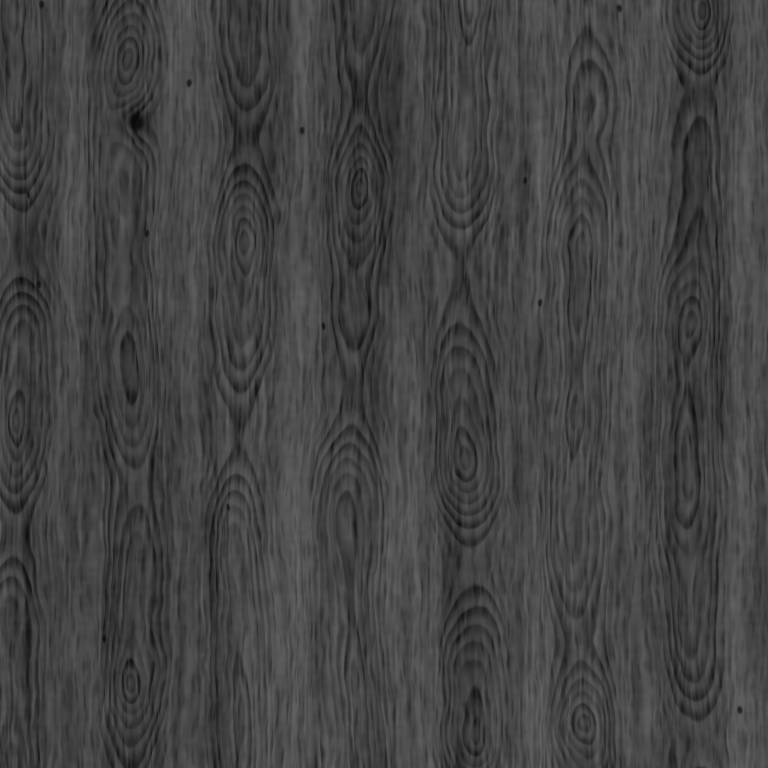
A WebGL 2 fragment shader for this texture:

```glsl
#version 300 es
precision highp float;
// Dark charcoal wood: upright boards with cathedral grain, fine fibres, pores and small knots.
uniform vec2 u_resolution;
out vec4 fragColor;

const float BOARDS = 6.8;        // hearts across the canvas
const float BOARD_SHIFT = 0.36;
const float RING_COUNT = 140.0;  // growth rings per canvas width
const float BASE_TONE = 0.302;

float hash(vec2 p) {
    vec3 q = fract(p.xyx * vec3(0.1031, 0.1030, 0.0973));
    q += dot(q, q.yzx + 33.33);
    return fract((q.x + q.y) * q.z);
}

// Smooth value noise, centred on zero.
float noise(vec2 p) {
    vec2 cell = floor(p);
    vec2 f = fract(p);
    f = f * f * (3.0 - 2.0 * f);
    float low = mix(hash(cell), hash(cell + vec2(1, 0)), f.x);
    float high = mix(hash(cell + vec2(0, 1)), hash(cell + vec2(1, 1)), f.x);
    return mix(low, high, f.y) - 0.5;
}

// Cellular noise: distance to the nearest scattered point, in cells.
float cellular(vec2 p, float density, float seed) {
    vec2 cell = floor(p);
    float nearest = 8.0;
    for (int j = -1; j <= 1; j++) {
        for (int i = -1; i <= 1; i++) {
            vec2 c = cell + vec2(i, j);
            vec2 point = c + vec2(hash(c + seed), hash(c + seed + 57.0));
            if (hash(c + seed + 113.0) < density) {
                nearest = min(nearest, length(p - point));
            }
        }
    }
    return nearest;
}

// Layered sines: how far the cut runs from the heart of the trunk.
float cutDepth(float y, float seed) {
    float phase = seed * 40.0;
    return 0.034 * sin(y * (4.0 + 3.0 * seed) + phase)
         + 0.018 * sin(y * 10.7 + phase * 1.7)
         + 0.007 * sin(y * 25.0 + phase * 2.3)
         + 0.012 * (seed - 0.2);
}

// Slow rise to a dark late-wood line, then a sharp fall; strength varies by ring.
float ringBand(float radius) {
    float ring = radius * RING_COUNT;
    float f = fract(ring);
    float band = smoothstep(0.1, 0.78, f) * (1.0 - smoothstep(0.78, 1.0, f));
    return band * mix(0.3, 1.0, hash(vec2(floor(ring), 7.0)));
}

// Straight fibres in three widths plus short cross flecks.
float fibres(vec2 p) {
    return 0.085 * noise(p * vec2(290.0, 13.0))
         + 0.060 * noise(p * vec2(120.0, 4.0) + 31.0)
         + 0.045 * noise(p * vec2(230.0, 60.0) + 67.0)
         + 0.020 * noise(p * vec2(110.0, 170.0) + 91.0);
}

// Broad lighter and darker streaks along the boards.
float streaks(vec2 p) {
    return 0.060 * noise(p * vec2(15.0, 1.3) + 5.0)
         + 0.045 * noise(p * vec2(44.0, 2.2) + 17.0);
}

void main() {
    vec2 p = gl_FragCoord.xy / u_resolution;

    // Bend the grain gently, with a finer ragged edge.
    vec2 grain = p;
    grain.x += 0.012 * noise(p * vec2(22.0, 6.0) + 3.0)
             + 0.005 * noise(p * vec2(60.0, 22.0) + 41.0)
             + 0.002 * noise(p * vec2(150.0, 60.0) + 73.0);

    // Nearest board and the offset from its heart.
    float board = floor(p.x * BOARDS + BOARD_SHIFT);
    float seed = hash(vec2(board, 19.0));
    float heart = (board + 0.5 - BOARD_SHIFT) / BOARDS
                + 0.008 * sin(p.y * 6.0 + seed * 30.0);
    float offset = grain.x - heart;
    float heartMask = 1.0 - smoothstep(0.022, 0.066, abs(p.x - heart));

    // Knots push the rings aside.
    vec2 knotSpace = grain * vec2(7.0, 5.0);
    float knot = cellular(knotSpace, 0.13, 23.0);
    float pin = cellular(grain * vec2(16.0, 9.0), 0.10, 61.0);

    float depth = cutDepth(p.y, seed) + 0.008 * noise(p * vec2(18.0, 14.0) + seed * 50.0);
    float radius = length(vec2(offset, depth));
    radius += 0.022 * exp(-knot * knot * 30.0);

    // Short dark pores, stronger along the late wood.
    float band = ringBand(radius);
    float poreDistance = cellular(grain * vec2(165.0, 26.0), 0.75, 5.0);
    float pore = 1.0 - smoothstep(0.12, 0.48, poreDistance);

    float tone = BASE_TONE + fibres(grain) + streaks(p);
    tone -= heartMask * (0.018 + 0.105 * band);
    tone -= pore * (0.035 + 0.025 * band);

    // Knot shade, knot core and pin marks.
    tone -= 0.045 * exp(-knot * knot * 45.0);
    tone *= 1.0 - 0.70 * (1.0 - smoothstep(0.025, 0.085, knot));
    tone *= 1.0 - 0.60 * (1.0 - smoothstep(0.020, 0.065, pin));

    fragColor = vec4(vec3(clamp(tone, 0.04, 0.46)), 1.0);
}
```
